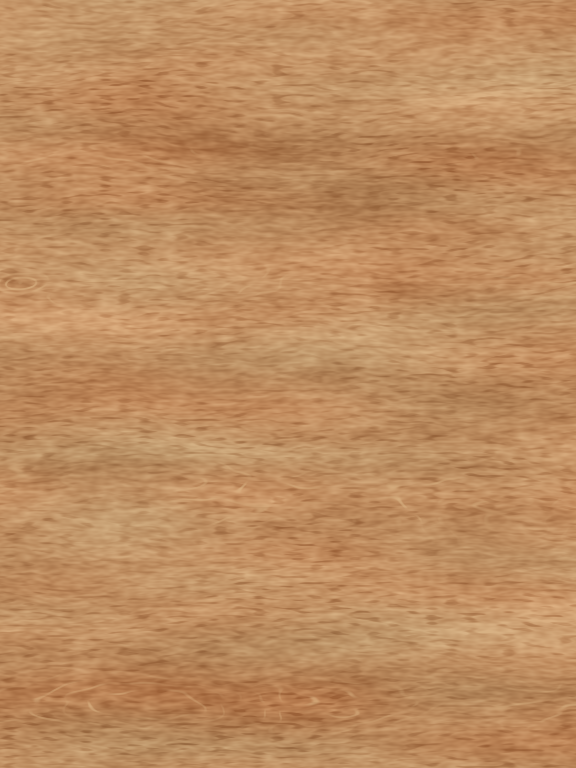
Reproduce this texture procedurally as a WebGL 1 fragment shader.

```glsl
precision highp float;
// Warm oak veneer: horizontal grain, short dark pores, soft bands and pale cathedral figure.

uniform vec2 u_resolution;

// Colours
const vec3 DARK_WOOD = vec3(0.60, 0.39, 0.23);
const vec3 MID_WOOD = vec3(0.738, 0.542, 0.366);
const vec3 LIGHT_WOOD = vec3(0.85, 0.69, 0.51);
const vec3 PALE_LINE = vec3(0.87, 0.73, 0.54);
const vec3 RED_TINT = vec3(0.03, -0.02, -0.025);

// Heights and half-widths of the bands, in canvas heights
const vec3 LIGHT_BANDS = vec3(0.92, 0.57, 0.407);
const vec3 LIGHT_WIDTHS = vec3(0.05, 0.045, 0.014);
const vec3 DARK_BANDS = vec3(0.815, 0.51, 0.09);
const vec3 DARK_WIDTHS = vec3(0.03, 0.03, 0.04);
const vec4 FIGURE_BANDS = vec4(0.085, 0.355, 0.63, 0.80);
const vec4 FIGURE_WIDTHS = vec4(0.032, 0.040, 0.024, 0.018);
const vec4 FIGURE_STRENGTH = vec4(0.75, 1.0, 0.8, 0.4);

// Grain and figure
const vec2 PORE_SCALE = vec2(40.0, 215.0);
const vec2 FIBRE_SCALE = vec2(24.0, 150.0);
const vec2 HAIR_SCALE = vec2(70.0, 270.0);
const float RING_COUNT = 7.0;
const float LINE_HALF_WIDTH = 0.0009;
const vec2 KNOT_START = vec2(0.026, 0.63);
const float KNOT_SPACING = 0.488;
const vec2 KNOT_SIZE = vec2(0.038, 0.014);
const float TAU = 6.28318;

float hash(vec2 cell) {
  vec3 h = fract(cell.xyx * vec3(0.1031, 0.1030, 0.0973));
  h += dot(h, h.yzx + 33.33);
  return fract((h.x + h.y) * h.z);
}

float cornerSlope(vec2 cell, vec2 offset) {
  float angle = TAU * hash(cell);
  return dot(vec2(cos(angle), sin(angle)), offset);
}

// Gradient noise, roughly -0.7 to 0.7
float noise(vec2 p) {
  vec2 i = floor(p);
  vec2 f = p - i;
  vec2 w = f * f * f * (f * (f * 6.0 - 15.0) + 10.0);
  vec2 e = vec2(1.0, 0.0);
  float low = mix(cornerSlope(i, f), cornerSlope(i + e, f - e), w.x);
  float high = mix(cornerSlope(i + e.yx, f - e.yx), cornerSlope(i + 1.0, f - 1.0), w.x);
  return mix(low, high, w.y);
}

float knot(vec2 p) {
  vec2 d = p - KNOT_START;
  d.x = mod(d.x + 0.5 * KNOT_SPACING, KNOT_SPACING) - 0.5 * KNOT_SPACING;
  d /= KNOT_SIZE;
  return exp(-dot(d, d));
}

// Height field whose contours are the growth rings
float ringField(vec2 p) {
  float field = noise(p * vec2(3.4, 11.0) + vec2(17.3, 4.6)) + 0.5 * knot(p);
  return RING_COUNT * field + 0.55 * noise(p * vec2(22.0, 65.0) + 51.0);
}

// Soft large-scale light and dark streaks
float broadTone(vec2 p) {
  float tone = 0.0;
  float strength = 0.30;
  vec2 scale = vec2(1.7, 7.0);
  for (int i = 0; i < 4; i++) {
    tone += strength * noise(p * scale + 9.7 * float(i) + 3.1);
    scale *= vec2(1.9, 2.1);
    strength *= 0.78;
  }
  vec3 light = (p.y - LIGHT_BANDS) / LIGHT_WIDTHS;
  vec3 dark = (p.y - DARK_BANDS) / DARK_WIDTHS;
  return tone + 0.13 * dot(exp(-light * light) - exp(-dark * dark), vec3(1.0));
}

// Fine fibres, with short dark pores cut into them
float grainTone(vec2 p) {
  float fibre = 0.30 * noise(p * FIBRE_SCALE + 7.0) + 0.26 * noise(p * HAIR_SCALE + 83.0);
  float density = 0.75 + 0.8 * noise(p * vec2(4.0, 13.0) + 29.0);
  float pore = smoothstep(0.10, 0.42, noise(p * PORE_SCALE + 131.0));
  return fibre + 0.05 - 0.30 * density * pore;
}

void main() {
  float pixel = 1.0 / u_resolution.y;
  vec2 p = gl_FragCoord.xy * pixel;
  vec2 warped = p + vec2(0.0, 0.012 * noise(p * vec2(3.0, 8.0) + 61.0)
                            + 0.003 * noise(p * vec2(14.0, 24.0) + 12.0));

  // Ring contours of even thickness, kept within the figured bands
  float rings = ringField(p);
  vec2 slope = vec2(ringField(p + vec2(pixel, 0.0)), ringField(p + vec2(0.0, pixel))) - rings;
  float distanceToLine = abs(fract(rings) - 0.5) / max(length(slope) / pixel, 45.0);
  float line = 1.0 - smoothstep(LINE_HALF_WIDTH - 0.5 * pixel, LINE_HALF_WIDTH + pixel, distanceToLine);
  vec4 away = (p.y - FIGURE_BANDS) / FIGURE_WIDTHS;
  float figure = dot(exp(-away * away), FIGURE_STRENGTH);
  figure *= smoothstep(-0.30, 0.25, noise(p * vec2(4.0, 9.0) + 43.0));
  float broken = smoothstep(-0.25, 0.30, noise(p * vec2(18.0, 70.0) + 5.0));

  // Wood tone, then colour
  float tone = 0.52 + broadTone(warped) + grainTone(warped);
  tone += figure * 0.07 * cos(TAU * (rings - 0.5)) - 0.22 * knot(p);
  tone = clamp(tone, 0.0, 1.0);
  vec3 color = mix(DARK_WOOD, MID_WOOD, min(2.0 * tone, 1.0));
  color = mix(color, LIGHT_WOOD, max(2.0 * tone - 1.0, 0.0));
  color += RED_TINT * (noise(warped * vec2(3.0, 16.0) + 71.0) + 0.3 * figure);
  color = mix(color, PALE_LINE, 0.7 * line * figure * broken);
  gl_FragColor = vec4(color, 1.0);
}
```
